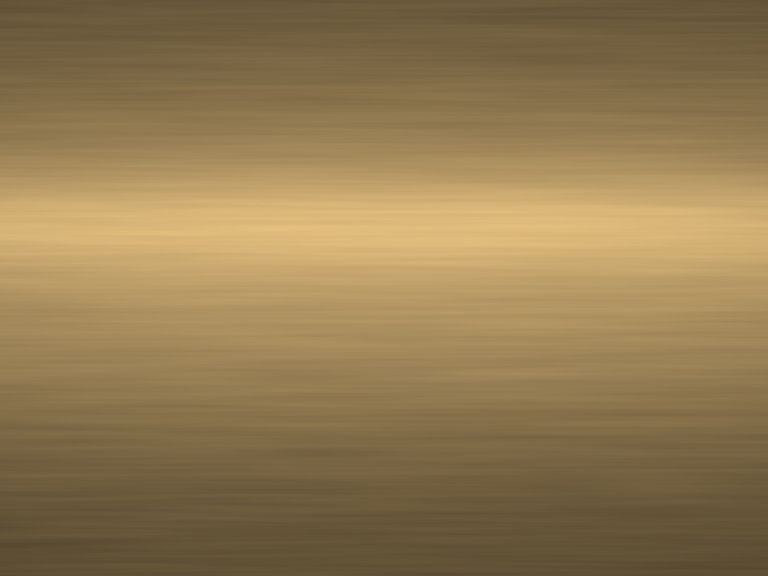
Give the GLSL for this texture, as a Shadertoy shader.

```glsl
// Brushed brass sheet: a bright horizontal sheen over a soft vertical falloff,
// built from two Gaussian bands, a slight side falloff, and fine brush streaks
// made of gradient noise stretched along the horizontal axis.

// Pseudo-random unit gradient for a lattice corner
vec2 cornerGradient(vec2 cell) {
    vec3 q = fract(cell.xyx * vec3(0.1031, 0.1030, 0.0973));
    q += dot(q, q.yzx + 33.33);
    float angle = 6.28318 * fract((q.x + q.y) * q.z);
    return vec2(cos(angle), sin(angle));
}

// Gradient noise, roughly -0.7 to 0.7
float gradientNoise(vec2 p) {
    vec2 cell = floor(p);
    vec2 f = p - cell;
    vec2 blend = f * f * f * (f * (f * 6.0 - 15.0) + 10.0);
    vec2 e = vec2(1.0, 0.0);
    float a = dot(cornerGradient(cell), f);
    float b = dot(cornerGradient(cell + e.xy), f - e.xy);
    float c = dot(cornerGradient(cell + e.yx), f - e.yx);
    float d = dot(cornerGradient(cell + e.xx), f - e.xx);
    return mix(mix(a, b, blend.x), mix(c, d, blend.x), blend.y);
}

float gaussianBand(float y, float center, float width) {
    float d = (y - center) / width;
    return exp(-d * d);
}

// Sum of ever thinner streak layers; layers finer than a pixel fade out
float brushStreaks(vec2 p, float pixelSize) {
    vec2 frequency = vec2(1.6, 48.0);
    float sum = 0.0;
    for (int i = 0; i < 4; i++) {
        float visible = 1.0 - smoothstep(0.5, 1.0, frequency.y * pixelSize);
        sum += visible * gradientNoise(p * frequency + 17.3 * float(i));
        frequency *= vec2(1.45, 1.58);
    }
    return sum;
}

// Vertical light profile of the sheet
float sheetLight(float y) {
    float broadGlow = 0.36 * gaussianBand(y, 0.55, 0.33);
    float sheen = 0.17 * gaussianBand(y, 0.61, 0.085);
    return 0.35 + broadGlow + sheen;
}

void mainImage(out vec4 fragColor, in vec2 fragCoord) {
    vec2 uv = fragCoord / iResolution.xy;
    vec2 p = fragCoord / iResolution.y;
    const vec3 brass = vec3(1.0, 0.838, 0.555);

    // Light, dimming slightly toward the left and right sides
    float side = 2.0 * uv.x - 1.0;
    float light = sheetLight(uv.y) * (1.01 - 0.055 * side * side);

    // Brush marks
    light += 0.023 * brushStreaks(p, 1.0 / iResolution.y);

    fragColor = vec4(clamp(brass * light, 0.0, 1.0), 1.0);
}
```
